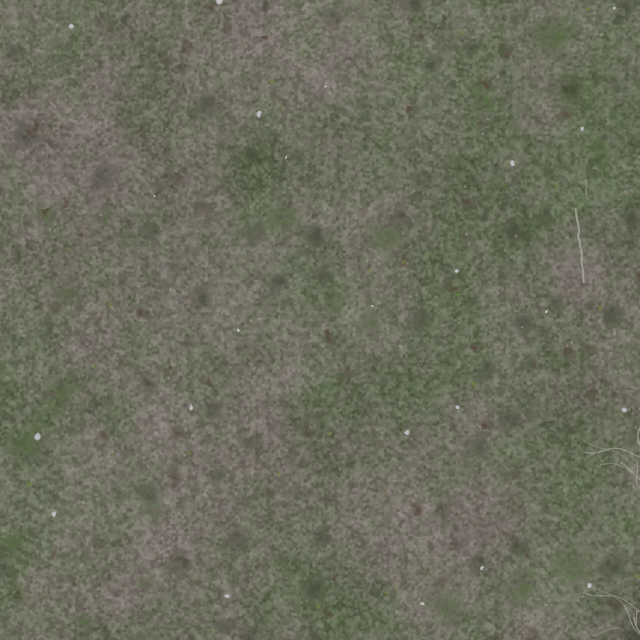
A three.js fragment shader for this texture:

```glsl
// Worn grassy ground seen from above: mossy and dry patches, fine grain, pebbles and twigs.
varying vec2 vUv;

vec2 hash2(vec2 p) {
  p = vec2(dot(p, vec2(127.1, 311.7)), dot(p, vec2(269.5, 183.3)));
  return fract(sin(p) * 43758.55);
}

// Smooth cellular noise: random cell values blended by distance to jittered centres.
float cellNoise(vec2 p) {
  vec2 cell = floor(p);
  float sum = 0.0, total = 0.0;
  for (int y = -1; y <= 1; y++) {
    for (int x = -1; x <= 1; x++) {
      vec2 id = cell + vec2(x, y);
      vec2 away = p - id - hash2(id);
      float weight = exp(-6.0 * dot(away, away));
      sum += weight * hash2(id + 57.3).x;
      total += weight;
    }
  }
  return sum / total;
}

// Layered patches, centred on zero.
float patches(vec2 p) {
  float sum = 0.0, amp = 0.42;
  for (int i = 0; i < 5; i++) {
    sum += amp * (cellNoise(p) - 0.5);
    p = mat2(1.7, 1.2, -1.2, 1.7) * p + 13.7;
    amp *= 0.68;
  }
  return sum;
}

// Soft round spots strewn over a jittered grid; returns coverage.
float scatter(vec2 p, float count, float seed, float chance, float radius, float softness) {
  vec2 cell = floor(p * count);
  float cover = 0.0;
  for (int y = -1; y <= 1; y++) {
    for (int x = -1; x <= 1; x++) {
      vec2 id = cell + vec2(x, y);
      vec2 pick = hash2(id + seed);
      vec2 centre = (id + hash2(id + seed + 31.7)) / count;
      float r = radius * (0.5 + pick.y);
      float spot = 1.0 - smoothstep(r * (1.0 - softness), r, distance(p, centre));
      cover = max(cover, spot * step(pick.x, chance));
    }
  }
  return cover;
}

float twig(vec2 p, vec2 a, vec2 b, float width) {
  vec2 along = b - a;
  float t = clamp(dot(p - a, along) / dot(along, along), 0.0, 1.0);
  return 1.0 - smoothstep(width * 0.3, width * 1.5, distance(p, a + along * t));
}

void main() {
  vec2 uv = vUv;
  vec2 rough = vec2(cellNoise(uv * 90.0), cellNoise(uv * 90.0 + 40.0)) - 0.5;
  vec2 ragged = uv + rough * 0.016;

  // Green moss against dry, pinkish thatch
  float dryness = patches(uv * 5.0 + 3.0);
  float shade = patches(uv * 9.0 + 71.0);
  float coarse = cellNoise(uv * 105.0 + 9.0) - 0.5;
  float fine = cellNoise(uv * 215.0 + 5.0) - 0.5;
  float tint = cellNoise(uv * 150.0 + 88.0) - 0.5;
  vec3 color = mix(vec3(0.365, 0.413, 0.303), vec3(0.472, 0.445, 0.418),
                   clamp(0.52 + dryness * 1.7 + tint * 0.35, 0.0, 1.0));
  color += shade * 0.09 + coarse * 0.07 + fine * 0.13;

  // Green tufts, dark clumps and brown litter, broken up by the grain
  float broken = clamp(0.6 + coarse * 1.2 + fine, 0.0, 1.0);
  float tufts = scatter(ragged, 9.0, 4.0, 0.35, 0.032, 1.0);
  float clumps = scatter(ragged, 13.0, 19.0, 0.28, 0.021, 0.9);
  float litter = scatter(ragged, 22.0, 43.0, 0.16, 0.011, 0.8);
  color = mix(color, vec3(0.27, 0.36, 0.19), tufts * broken * 0.6);
  color = mix(color, vec3(0.23, 0.24, 0.19), clumps * broken * 0.65);
  color = mix(color, vec3(0.29, 0.23, 0.19), litter * broken * 0.7);

  // Fresh leaves, pale flecks and a few white pebbles
  vec2 uneven = uv + rough * 0.005;
  color = mix(color, vec3(0.43, 0.54, 0.22), 0.6 * scatter(uneven, 26.0, 7.0, 0.06, 0.0036, 0.8));
  color = mix(color, vec3(0.62, 0.60, 0.58), 0.6 * scatter(uneven, 30.0, 63.0, 0.09, 0.0028, 0.8));
  color = mix(color, vec3(0.77, 0.77, 0.80), 0.9 * scatter(uneven, 7.0, 25.0, 0.30, 0.0046, 0.6));

  // Two straight stalks, then brush crowding the lower right edge
  vec2 bent = uv + rough * 0.003;
  float stalks = twig(bent, vec2(0.900, 0.673), vec2(0.913, 0.560), 0.0018);
  stalks = max(stalks, 0.6 * twig(bent, vec2(0.915, 0.720), vec2(0.918, 0.688), 0.0014));
  vec2 wavy = uv + 0.006 * sin(uv.yx * vec2(85.0, 70.0));
  float brush = 0.0;
  for (int i = 0; i < 12; i++) {
    float n = float(i);
    vec2 jitter = hash2(vec2(n, 8.3));
    vec2 root = vec2(0.975, mod(n, 2.0) * 0.24) + jitter * vec2(0.04, 0.05);
    float angle = 1.7 + 1.5 * hash2(vec2(n, 2.9)).x;
    vec2 tip = root + vec2(cos(angle), sin(angle)) * (0.03 + 0.06 * jitter.y);
    brush = max(brush, twig(wavy, root, tip, 0.0013) * (0.4 + 0.5 * jitter.x));
  }
  float thicket = 1.0 - smoothstep(0.0, 0.05, distance(ragged, vec2(1.0, 0.01)));
  color = mix(color, vec3(0.22, 0.22, 0.19), thicket * 0.6);
  color = mix(color, vec3(0.66, 0.65, 0.62), max(stalks * 0.8, brush * 0.8));

  gl_FragColor = vec4(color, 1.0);
}
```
